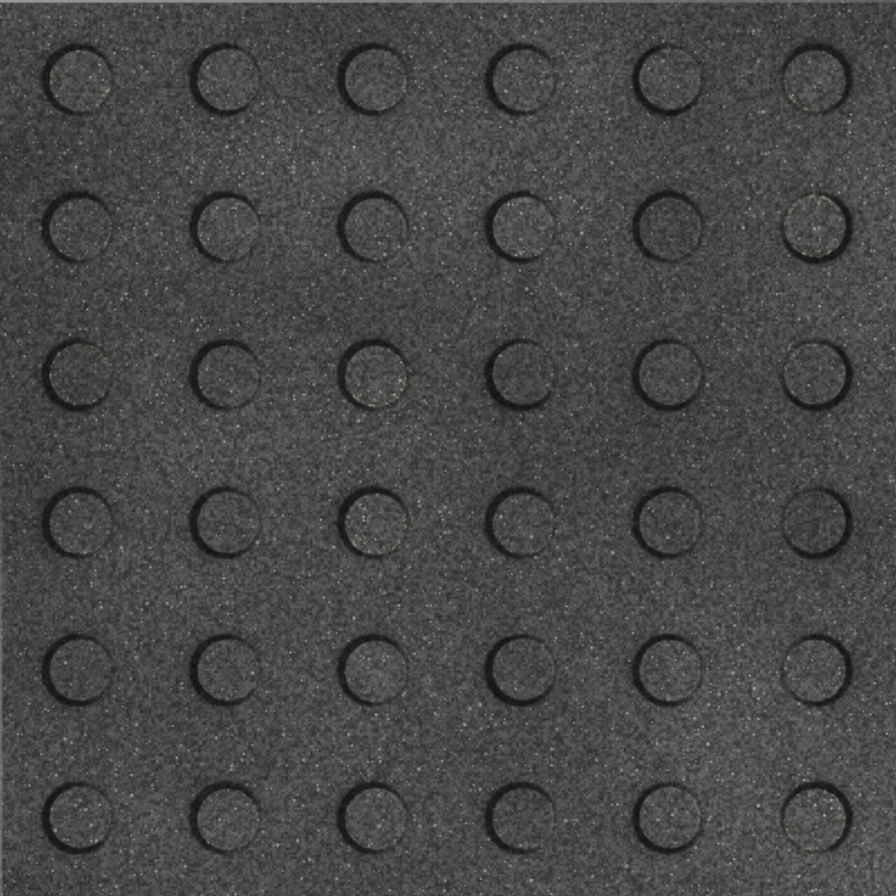
This texture is drawn by a WebGL 2 fragment shader. Its source:

```glsl
#version 300 es
precision highp float;
// Dark rubber tactile paving: a 6 x 6 grid of low flat-topped studs.
// Each stud is a soft shaded wall around a slightly shifted top disc, with
// per-stud wear; layered value noise and jittered specks give the grain.
uniform vec2 u_resolution;
out vec4 outColor;

#define STUDS 6.0
#define PITCH 0.1648
#define BASE_RADIUS 0.0405
#define TOP_RADIUS 0.0342
#define GRAIN_CELLS 400.0
#define GRAIN_AMOUNT 0.125
#define SPECK_CELLS 230.0
#define SPECK_CHANCE 0.085
#define RUBBER vec3(0.283, 0.289, 0.278)
#define SHADOW vec3(0.098, 0.102, 0.100)
#define SPECK_COLOR vec3(0.66, 0.67, 0.64)
#define EDGE_COLOR vec3(0.60, 0.62, 0.61)

float hash(vec2 p) {
    vec3 q = fract(p.xyx * vec3(0.1031, 0.1030, 0.0973));
    q += dot(q, q.yzx + 33.33);
    return fract((q.x + q.y) * q.z);
}

float valueNoise(vec2 p) {
    vec2 i = floor(p), f = fract(p);
    f = f * f * (3.0 - 2.0 * f);
    float low = mix(hash(i), hash(i + vec2(1, 0)), f.x);
    float high = mix(hash(i + vec2(0, 1)), hash(i + vec2(1, 1)), f.x);
    return mix(low, high, f.y);
}

// Soft disc coverage
float disc(float dist, float radius, float blur) {
    return 1.0 - smoothstep(radius - blur, radius + blur, dist);
}

// One jittered mineral speck in some of the cells; most are faint
float specks(vec2 uv, float cells, float seed) {
    vec2 key = floor(uv * cells) + seed;
    vec2 center = 0.35 + 0.3 * vec2(hash(key + 17.3), hash(key + 41.7));
    float radius = mix(0.12, 0.36, hash(key + 71.1));
    float present = step(hash(key), SPECK_CHANCE);
    float d = length(fract(uv * cells) - center);
    float strength = hash(key + 93.9);
    return present * disc(d, radius, 0.25) * mix(0.2, 0.95, strength * strength);
}

vec3 shadeStud(vec3 color, vec2 uv, float pixel) {
    // Nearest stud, so the border margin stays flat
    vec2 grid = (uv - 0.499) / PITCH + 0.5 * STUDS;
    vec2 id = clamp(floor(grid), 0.0, STUDS - 1.0);
    vec2 p = (grid - id - 0.5) * PITCH;
    float variation = hash(id + 5.2);

    // The visible side wall swings from the left to the right across columns
    float across = smoothstep(3.2, 5.4, id.x);
    vec2 shift = vec2(mix(0.0026, -0.0016, across), 0.003 * (variation - 0.55));
    float blur = max(0.0018, 0.7 * pixel);
    float dist = length(p);
    float topDist = length(p - shift);
    vec2 dir = p / max(dist, 0.0001);
    float facing = dot(dir, normalize(shift));
    float top = disc(topDist, TOP_RADIUS, blur);
    float base = disc(dist, BASE_RADIUS, blur * 1.4);

    // Broad contact shade outside, then the dark wall
    float contact = exp(-max(dist - BASE_RADIUS, 0.0) / 0.007);
    color *= 1.0 - (1.0 - top) * contact * mix(0.2, 0.02, 0.5 + 0.5 * facing);
    float wall = base * (1.0 - top) * mix(1.0, 0.36, smoothstep(-0.1, 1.0, facing));
    color = mix(color, SHADOW, wall * mix(0.9, 1.0, variation));

    // Worn rim: faint lit edge with scattered warm flecks
    float rim = exp(-pow((topDist - TOP_RADIUS + 0.001) / 0.002, 2.0));
    color += 0.025 * rim * max(facing, 0.0);
    float fleck = smoothstep(0.65, 0.95, valueNoise(uv * 230.0 + 8.0));
    float wear = 0.2 + 0.6 * step(0.75, hash(id + 31.0));
    color += vec3(0.24, 0.22, 0.16) * rim * fleck * wear;
    return color + top * 0.035 * (hash(id + 12.0) - 0.5);
}

void main() {
    vec2 uv = gl_FragCoord.xy / u_resolution;
    float pixel = 1.0 / min(u_resolution.x, u_resolution.y);

    // Broad tone: gentle mottling, paler toward the lower right
    float tone = 0.05 * (valueNoise(uv * 5.0 + 3.0) - 0.5);
    tone += 0.035 * (valueNoise(uv * vec2(3.0, 12.0)) - 0.5);
    tone += 0.025 * (uv.x - uv.y);
    vec3 color = shadeStud(RUBBER + tone, uv, pixel);

    // Fine grain and pale specks, weaker in the dark walls
    float light = clamp(color.g / RUBBER.g, 0.3, 1.15);
    float grain = valueNoise(uv * GRAIN_CELLS) - 0.5;
    grain += 0.8 * (valueNoise(uv * GRAIN_CELLS * 0.57 + 19.0) - 0.5);
    color += GRAIN_AMOUNT * grain * light;
    float speck = specks(uv, SPECK_CELLS, 0.0);
    speck = max(speck, specks(uv + 0.37, SPECK_CELLS * 0.77, 300.0));
    color = mix(color, SPECK_COLOR, speck * 0.8 * light * light);

    // Thin pale slivers along the top and lower left borders
    float topEdge = smoothstep(0.9955, 0.9985, uv.y) * mix(0.95, 0.35, uv.x);
    float leftEdge = (1.0 - smoothstep(0.001, 0.004, uv.x)) * (1.0 - smoothstep(0.2, 0.6, uv.y));
    color = mix(color, EDGE_COLOR, max(topEdge, 0.45 * leftEdge));
    outColor = vec4(clamp(color, 0.0, 1.0), 1.0);
}
```
